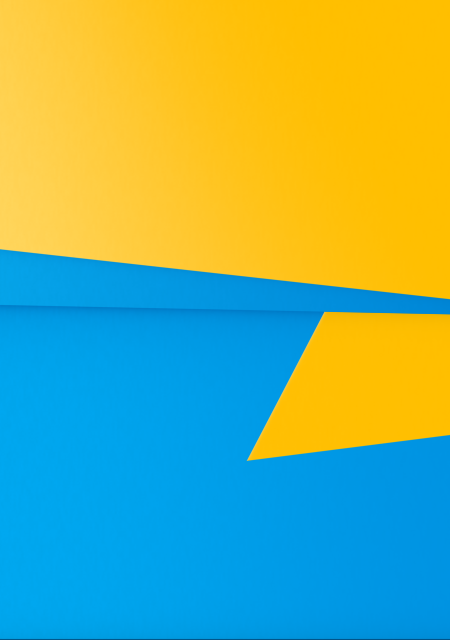
Give the GLSL for this background, as a WebGL 2 fragment shader.

```glsl
#version 300 es
precision highp float;
// Overlapping sheets of yellow and blue paper, lit softly from the left.
// Straight edges are signed line distances; each sheet has its own gradient,
// with contact shadows under the edges and a faint fibre grain on top.

#define PALE_YELLOW vec3(1.00, 0.835, 0.36)
#define WARM_YELLOW vec3(1.00, 0.775, 0.16)
#define DEEP_YELLOW vec3(1.00, 0.748, 0.00)
#define LIGHT_BLUE  vec3(0.00, 0.655, 0.935)
#define DEEP_BLUE   vec3(0.00, 0.575, 0.885)
#define SHADOW_BLUE vec3(0.00, 0.450, 0.750)
#define CUT_EDGE    vec3(0.93, 0.82, 0.56)
#define GRAIN 0.010

uniform vec2 u_resolution;
out vec4 fragColor;

float hash(vec2 p) {
  vec3 q = fract(vec3(p.xyx) * 0.1031);
  q += dot(q, q.yzx + 33.33);
  return fract((q.x + q.y) * q.z);
}

float valueNoise(vec2 p) {
  vec2 cell = floor(p), f = fract(p);
  f = f * f * (3.0 - 2.0 * f);
  float low = mix(hash(cell), hash(cell + vec2(1, 0)), f.x);
  float high = mix(hash(cell + vec2(0, 1)), hash(cell + vec2(1, 1)), f.x);
  return mix(low, high, f.y);
}

// Signed distance to the line through a and b, positive on its left side
float lineSide(vec2 p, vec2 a, vec2 b) {
  vec2 d = normalize(b - a);
  return dot(p - a, vec2(-d.y, d.x));
}

float cover(float dist, float pixel) {
  return smoothstep(-0.75 * pixel, 0.75 * pixel, dist);
}

// Bounded falloff away from an edge, one at the edge itself
float shade(float dist, float reach) {
  return exp(-abs(dist) / reach);
}

void main() {
  vec2 uv = gl_FragCoord.xy / u_resolution;
  vec2 aspect = vec2(0.703, 1.0);
  vec2 p = uv * aspect;
  float pixel = 1.0 / u_resolution.y;

  // Sheet edges
  vec2 tip = vec2(0.5485, 0.280) * aspect;
  vec2 corner = vec2(0.7212, 0.5130) * aspect;
  float upper = lineSide(p, vec2(0.0, 0.6105), vec2(0.703, 0.5325));
  float fold = lineSide(p, vec2(0.0, 0.5235), vec2(0.703, 0.5090));
  float slant = lineSide(p, corner, tip);
  float base = lineSide(p, tip, vec2(0.703, 0.3203));
  float wedge = min(min(slant, base), -fold);

  // Lower blue sheet, darker to the right and beneath the fold
  float fade = smoothstep(0.0, 1.0, uv.x * 0.85 + 0.12 * uv.y);
  vec3 color = mix(LIGHT_BLUE, DEEP_BLUE, fade);
  float foldShade = 0.65 * shade(fold, 0.008) + 0.35 * shade(fold, 0.055);
  color = mix(color, SHADOW_BLUE, foldShade * 0.85);
  color *= 1.0 - 0.06 * shade(uv.y, 0.02);

  // Yellow wedge with a thin pale cut edge
  vec3 wedgeColor = mix(DEEP_YELLOW, WARM_YELLOW, 0.18 * (1.0 - uv.x));
  wedgeColor *= 1.0 - 0.06 * shade(fold, 0.012);
  wedgeColor = mix(wedgeColor, CUT_EDGE, 0.75 * shade(slant, 0.0018));
  color = mix(color, wedgeColor, cover(wedge, pixel));

  // Blue strip above the fold
  vec3 strip = mix(vec3(0.02, 0.640, 0.910), vec3(0.0, 0.530, 0.845), uv.x);
  strip = mix(strip, SHADOW_BLUE, 0.30 * shade(upper, 0.008));
  color = mix(color, strip, cover(fold, pixel));

  // Large yellow sheet, its light falling off along a diagonal
  float slope = uv.x - 0.75 * (1.0 - uv.y);
  vec3 sheet = mix(WARM_YELLOW, DEEP_YELLOW, smoothstep(0.05, 0.70, slope));
  float glow = 1.0 - smoothstep(-0.35, 0.42, slope);
  glow *= 1.0 - smoothstep(0.0, 0.95, uv.x);
  sheet = mix(sheet, PALE_YELLOW, glow);
  color = mix(color, sheet, cover(upper, pixel));

  // Paper fibres and fine grain, strongest in the raking light
  float fibre = valueNoise(p * vec2(260.0, 90.0)) - 0.5;
  float speck = valueNoise(p * 420.0) - 0.5;
  float grain = (fibre + 0.6 * speck) * mix(1.0, 0.35, uv.x);
  color += grain * GRAIN * vec3(0.3, 0.8, 1.5);

  // Dark hairline at the foot
  float foot = 1.0 - cover(uv.y - 0.0015, pixel);
  color = mix(color, vec3(0.0, 0.24, 0.42), 0.8 * foot);

  fragColor = vec4(clamp(color, 0.0, 1.0), 1.0);
}
```
